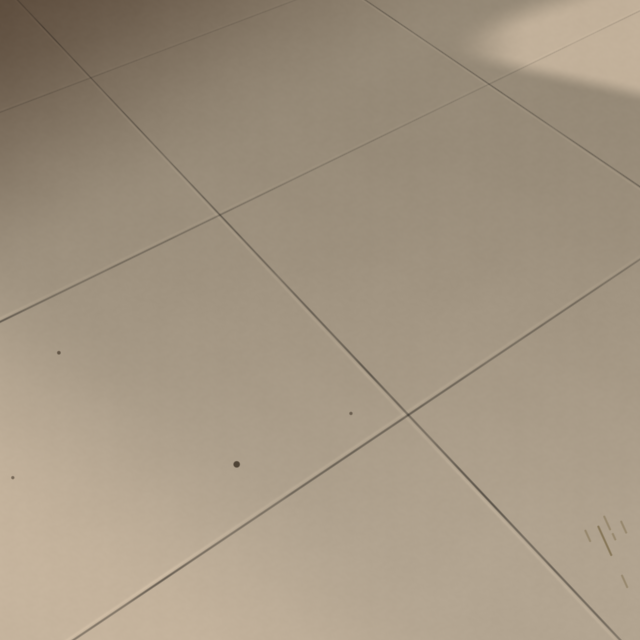
Reproduce this texture procedurally as a Shadertoy shader.

```glsl
// Large matte floor tiles seen obliquely: a projective map turns the canvas into
// tile coordinates, whose whole numbers are the thin worn joints. Soft shade,
// a warm glow and a patch of light tint the floor; specks and scuffs dirty it.

#define JOINT_HALF_WIDTH 0.0011
#define JOINT_DARKNESS 0.44
#define EDGE_LIGHT 0.07
#define GRAIN 0.006
#define SPECKS 4
#define SCUFFS 6
#define FAR_COLOR vec3(0.585, 0.537, 0.465)
#define NEAR_COLOR vec3(0.700, 0.645, 0.567)
#define GLOW_COLOR vec3(0.780, 0.710, 0.620)
#define SHADE_COLOR vec3(0.350, 0.285, 0.225)
#define DIRT_COLOR vec3(0.270, 0.225, 0.175)
#define SCUFF_COLOR vec3(0.470, 0.405, 0.270)

float hash(float n) {
    return fract(sin(n * 127.1) * 4375.85);
}

// Layered sines, roughly -1 to 1
float waves(vec2 p) {
    float sum = 0.0, amp = 0.5;
    for (int i = 0; i < 4; i++) {
        sum += amp * sin(p.x + 1.7 * sin(p.y)) * sin(p.y + 1.3 * sin(p.x * 0.8));
        p = mat2(1.5, 1.1, -1.1, 1.5) * p + 2.3;
        amp *= 0.6;
    }
    return sum;
}

float segmentDistance(vec2 p, vec2 a, vec2 b) {
    vec2 ab = b - a;
    return length(p - a - ab * clamp(dot(p - a, ab) / dot(ab, ab), 0.0, 1.0));
}

// Signed canvas distance to the nearest whole value of a tile coordinate
float jointDistance(float t) {
    float slope = length(vec2(dFdx(t), dFdy(t))) * iResolution.y;
    return (t - round(t)) / max(slope, 1e-5);
}

// Dark groove with a faint lit edge on its negative side
vec3 drawJoint(vec3 color, float d, float halfWidth, float strength) {
    float soft = 0.0008 + 0.5 / iResolution.y;
    float groove = 1.0 - smoothstep(halfWidth - soft, halfWidth + soft, abs(d));
    float lit = exp(-pow((d + 3.2 * halfWidth) / (1.4 * halfWidth), 2.0));
    return color * (1.0 - strength * groove + EDGE_LIGHT * lit * strength / JOINT_DARKNESS);
}

// Floor tone before joints and dirt; q has its origin at the upper left
vec3 floorTone(vec2 q) {
    vec3 color = mix(FAR_COLOR, NEAR_COLOR, smoothstep(0.05, 1.0, q.y));
    color = mix(color, GLOW_COLOR, 0.9 * smoothstep(0.38, 0.85, q.y - 0.75 * q.x));
    float shade = 1.0 - smoothstep(-0.15, 0.80, q.x + 1.7 * q.y);
    color = mix(color, SHADE_COLOR, shade);

    // Wedge of light widening toward the right border
    float along = q.x - 0.72;
    float patchLight = smoothstep(-0.016, 0.016, 0.085 + 0.22 * along - q.y)
                     * smoothstep(-0.028, 0.028, q.y - 0.055 + 0.35 * along)
                     * smoothstep(-0.03, 0.11, along);
    return mix(color, GLOW_COLOR, 0.9 * patchLight);
}

void mainImage(out vec4 fragColor, in vec2 fragCoord) {
    vec2 p = fragCoord / iResolution.xy;
    vec2 q = vec2(p.x, 1.0 - p.y);
    float pixel = 1.0 / iResolution.y;

    // Perspective: tile coordinates from one joint crossing and the horizon
    vec2 r = q - vec2(0.3438, 0.3359);
    float depth = q.y + 1.0204 - 0.0074 * q.x;
    vec2 tile = vec2(1.870 * (r.x - r.y / 1.062), 3.653 * (r.y + 0.486 * r.x)) / depth;

    // Tone with broad mottling and fine grain
    vec3 color = floorTone(q);
    color += GRAIN * (waves(p * 17.0) + waves(p * 190.0));

    // Joints, fainter far away and unevenly worn along their length
    float nearness = smoothstep(1.05, 1.7, depth);
    float halfWidth = JOINT_HALF_WIDTH * mix(0.8, 1.5, nearness);
    vec2 wear = 0.85 + 0.3 * vec2(waves(vec2(tile.y * 9.0, 1.0)), waves(vec2(tile.x * 11.0, 4.0)));
    vec2 strength = JOINT_DARKNESS * wear * vec2(mix(0.6, 1.0, nearness), mix(0.25, 0.9, nearness));
    color = drawJoint(color, jointDistance(tile.x), halfWidth, strength.x);
    color = drawJoint(color, jointDistance(tile.y), halfWidth, strength.y);

    // Dark specks on a widening spiral
    for (int i = 0; i < SPECKS; i++) {
        float n = float(i);
        float angle = -0.82 + 3.54 * n;
        vec2 center = vec2(0.29, 0.36) + (0.117 + 0.1 * sqrt(n)) * vec2(cos(angle), sin(angle));
        float radius = 0.0024 + 0.0026 * exp(-2.0 * n);
        float speck = 1.0 - smoothstep(radius - pixel, radius + pixel, length(p - center));
        color = mix(color, DIRT_COLOR, speck * mix(0.6, 0.9, exp(-n)));
    }

    // Short slanted scuffs, the first one longest
    for (int i = 0; i < SCUFFS; i++) {
        float n = float(i);
        vec2 jitter = vec2(hash(n + 1.0), hash(n + 9.0)) - 0.5;
        vec2 center = vec2(0.945, 0.155) + jitter * vec2(0.07, 0.16) * min(n, 1.0);
        vec2 reach = vec2(0.010, -0.022) * (n < 0.5 ? 1.0 : 0.15 + 0.35 * hash(n + 5.0));
        float d = segmentDistance(p, center - reach, center + reach);
        float mark = 1.0 - smoothstep(0.0, 0.0016 + pixel, d);
        color = mix(color, SCUFF_COLOR, mark * (n < 0.5 ? 0.75 : 0.45));
    }

    fragColor = vec4(clamp(color, 0.0, 1.0), 1.0);
}
```
